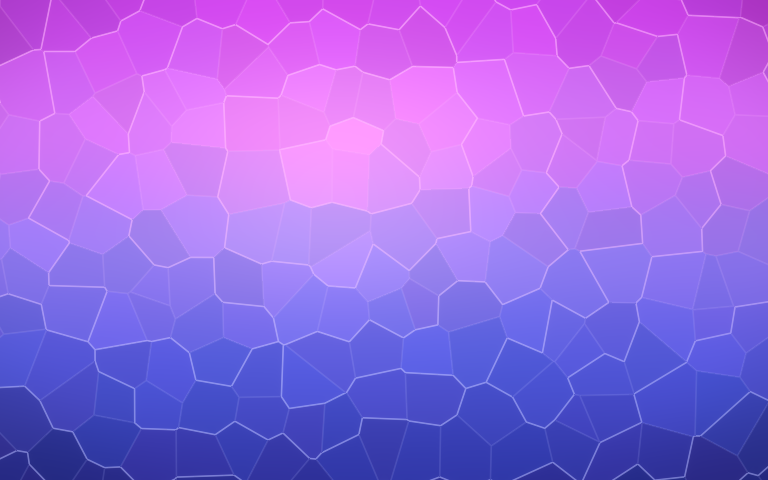
Write a Shadertoy shader that draws this background.

```glsl
// Violet and indigo mosaic of irregular cells, with bright contour rings around a pink glow.

const float CELLS = 10.5;                  // cells per canvas height
const vec2 GLOW = vec2(0.70, 0.645);       // glow centre, in canvas heights

vec2 hash2(vec2 p) {
    return fract(sin(vec2(dot(p, vec2(127.1, 311.7)), dot(p, vec2(269.5, 183.3)))) * 43758.5453);
}

vec2 siteOf(vec2 cell) {
    return cell + 0.06 + 0.88 * hash2(cell);
}

// Distance from the glow centre, stretched sideways
float glowRadius(vec2 p) {
    return length((p - GLOW) * vec2(0.72, 1.0));
}

// Index of the contour ring that holds a site
float ringOf(vec2 site) {
    return floor(glowRadius(site / CELLS) / 0.115 + 0.1);
}

// Vertical blend, soft central light and darker corners
vec3 backdrop(vec2 p, float aspect) {
    vec3 c = mix(vec3(0.17, 0.18, 0.60), vec3(0.31, 0.33, 0.85), smoothstep(-0.05, 0.28, p.y));
    c = mix(c, vec3(0.58, 0.46, 0.93), smoothstep(0.20, 0.52, p.y));
    c = mix(c, vec3(0.80, 0.42, 0.94), smoothstep(0.46, 0.74, p.y));
    c = mix(c, vec3(0.78, 0.24, 0.90), smoothstep(0.72, 1.02, p.y));
    float r = glowRadius(p);
    c += vec3(0.17, 0.12, 0.03) * exp(-r * r * 16.0);
    c += vec3(0.04, 0.06, 0.05) * exp(-r * r * 5.0);
    vec2 q = (p - vec2(0.5 * aspect, 0.55)) / vec2(0.5 * aspect, 0.55);
    return c * (1.0 - 0.20 * smoothstep(0.95, 1.45, length(q)));
}

void mainImage(out vec4 fragColor, in vec2 fragCoord) {
    vec2 uv = fragCoord / iResolution.y;
    float aspect = iResolution.x / iResolution.y;
    vec2 p = uv * CELLS;
    vec2 base = floor(p);

    // Nearest site
    vec2 home = base, site = p;
    float nearest = 1e5;
    for (int j = -1; j <= 1; j++)
    for (int i = -1; i <= 1; i++) {
        vec2 cell = base + vec2(i, j);
        vec2 s = siteOf(cell);
        float d = dot(s - p, s - p);
        if (d < nearest) { nearest = d; home = cell; site = s; }
    }

    // Closest border, and the site on its far side
    float border = 1e5;
    vec2 across = site;
    for (int j = -2; j <= 2; j++)
    for (int i = -2; i <= 2; i++) {
        vec2 cell = home + vec2(i, j);
        if (i == 0 && j == 0) continue;
        vec2 s = siteOf(cell);
        float d = dot(0.5 * (site + s) - p, normalize(s - site));
        if (d < border) { border = d; across = s; }
    }
    border /= CELLS;

    // Cell fill: part flat, part continuous, with a small random tint
    vec3 color = mix(backdrop(uv, aspect), backdrop(site / CELLS, aspect), 0.5);
    vec2 tint = hash2(home + 37.0) - 0.5;
    color *= 1.0 + 0.07 * tint.x;
    color += vec3(0.035, -0.01, 0.0) * tint.y;

    // Thin seams, brighter where neighbours lie in different rings
    float contour = step(0.5, abs(ringOf(site) - ringOf(across)));
    float fade = mix(0.55, 1.0, exp(-2.0 * glowRadius(uv)));
    float pixel = 1.0 / iResolution.y;
    float line = 1.0 - smoothstep(0.0004, 0.0009 + pixel, border);
    float halo = exp(-border * 190.0) * 0.07;
    vec3 seam = mix(vec3(0.70, 0.72, 1.0), vec3(1.0, 0.70, 1.0), smoothstep(0.15, 0.7, uv.y));
    color = mix(color, seam, (line + halo) * fade * mix(0.22, 0.78, contour));

    fragColor = vec4(clamp(color, 0.0, 1.0), 1.0);
}
```
